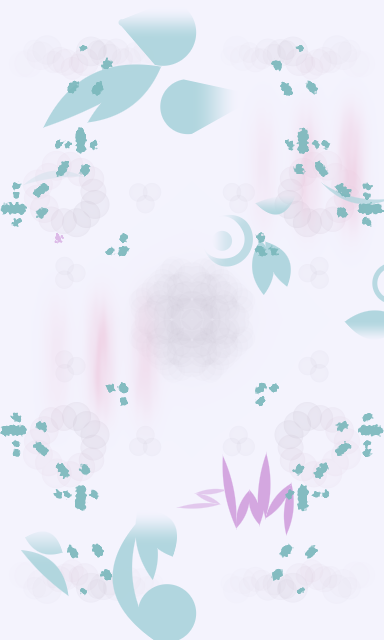
Write a Shadertoy shader that draws this background.

```glsl
// Pale lilac backdrop: mirrored bubble wreaths, pink streaks, teal leaves and zigzag bolts.
// An eightfold mirror repeats bubbles and flecks; parabolic leaves and capsules form the rest.
// Lengths are fractions of the canvas, counted on a 460 x 768 grid with y down.
#define GRID vec2(460, 768)
#define CENTRE vec2(230, 383.5)
#define PAPER vec3(.955, .952, .993)
#define TEAL vec3(.685, .835, .868)
#define FLECK vec3(.47, .715, .73)
#define MAUVE vec3(.86, .75, .83)
#define GREY vec3(.73, .70, .76)
#define PINK vec3(.93, .76, .85)
#define VIOLET vec3(.80, .58, .85)
#define BUBBLE_ALPHA .085
#define RAGGED 4.5

vec2 hash2(vec2 p) {
    p = vec2(dot(p, vec2(127.1, 311.7)), dot(p, vec2(269.5, 183.3)));
    return fract(sin(p) * 43758.5);
}

float corner(vec2 i, vec2 f, vec2 o) { return dot(hash2(i + o) * 2. - 1., f - o); }

float gradientNoise(vec2 p) {
    vec2 i = floor(p), f = p - i, u = f * f * (3. - 2. * f), e = vec2(1, 0);
    return mix(mix(corner(i, f, e.yy), corner(i, f, e), u.x),
               mix(corner(i, f, e.yx), corner(i, f, e.xx), u.x), u.y);
}

float cover(float d) { return clamp(.5 - d * iResolution.y / GRID.y, 0., 1.); }

// Smooth ramp from 0 at a to 1 at b, in either direction
float fade(float a, float b, float x) {
    float t = clamp((x - a) / (b - a), 0., 1.);
    return t * t * (3. - 2. * t);
}

// Capsule whose radius runs from ra to rb
float taper(vec2 p, vec2 a, vec2 b, float ra, float rb) {
    float h = clamp(dot(p - a, b - a) / dot(b - a, b - a), 0., 1.);
    return length(p - mix(a, b, h)) - mix(ra, rb, h);
}

// Pointed leaf between two tips, bounded by parabolas of heights lo and hi
float leaf(vec2 p, vec4 tips, float lo, float hi) {
    vec2 span = tips.zw - tips.xy, dir = normalize(span);
    p -= tips.xy;
    float t = dot(p, dir) / length(span), s = 4. * t * (1. - t);
    float y = dot(p, vec2(-dir.y, dir.x));
    return max(lo * s - y, y - hi * s) * .85;
}

vec2 polar(float angle) { return vec2(cos(angle), sin(angle)); }

void bubble(inout vec3 col, vec2 p, float r, vec3 tint, float strength) {
    float d = length(p) - r;
    col = mix(col, tint, cover(d) * (.75 + .6 * exp(-abs(d) * .7)) * strength * BUBBLE_ALPHA);
}

// Mirrored bubbles: rosette, wreath, trefoil and band
void bubbles(inout vec3 col, vec2 q) {
    col = mix(col, GREY, .2 * min(exp(-dot(q, q) / 2400.) + .4 * exp(-(q.x + q.y) / 32.), 1.));
    for (int i = 0; i < 30; i++) {
        float k = float(i), turn = .785 + k * .4488, inner = .5 - .5 * cos(turn - .785);
        vec2 rnd = hash2(vec2(k, 3));
        bubble(col, q - abs(polar(k * 2.4)) * 68. * sqrt(k / 30.), 12. + 7. * rnd.x, GREY, .8 - k * .016);
        if (i < 14) bubble(col, q - 150. - (30. + 9. * rnd.x) * polar(turn), 13. + 5. * rnd.y,
                           mix(MAUVE, GREY, inner * inner), 1.2 + inner * .6);
        if (i < 3) bubble(col, q - vec2(56, 148) - 9.5 * polar(k * 2.094 + .5), 11., GREY, 1.);
        if (i < 22) bubble(col, q - vec2(46. + k * 7.5, 301. + 24. * rnd.y), 11. + 7. * rnd.x,
                           mix(MAUVE, GREY, rnd.y), 1.3 - .1 * abs(k - 10.5));
    }
}

// Three soft vertical bars
float streaks(vec2 p, vec3 weight) {
    vec3 x = (p.x - vec3(-53, 0, 53)) / 15.;
    float grain = 1. + .5 * gradientNoise(p * vec2(.15, .02));
    return dot(exp(-x * x), weight) * exp(-pow(abs(p.y) / 68., 3.)) * grain;
}

// Opacity of the large teal shapes
float foliage(vec2 p) {
    // Upper drops and leaf
    float a = cover(taper(p, vec2(195, 39), vec2(146, 27), 40., 4.)) * fade(8., 48., p.y);
    a = max(a, cover(min(leaf(p, vec4(52, 153, 193, 80), -30., 6.), leaf(p, vec4(105, 147, 193, 80), -12., 16.))));
    a += cover(taper(p, vec2(225, 128), vec2(285, 119), 33., 10.)) * fade(288., 230., p.x);
    // Curl with its core, and the tulip
    vec2 c = p - vec2(270, 287);
    float r = length(c), sweep = fade(-.8, .6, dot(c, vec2(.9, .43)) / max(r, .01));
    a += cover(abs(r - 28.) - 5. * sweep) * sweep * .8;
    a += .5 * cover(length(c + vec2(4, -2)) - 12.) * fade(-18., 6., c.x);
    a += cover(min(leaf(p, vec4(312, 288, 316, 354), -14., 12.), leaf(p, vec4(318, 290, 344, 344), -16., 8.)));
    // Right edge and faint arcs
    a += .9 * cover(abs(length(p - vec2(471, 340)) - 22.) - 3.);
    a += cover(leaf(p, vec4(413, 386, 484, 385), -13., 22.)) * fade(411., 384., p.y);
    a += cover(leaf(p, vec4(306, 244, 354, 235), -3., 18.)) * fade(232., 258., p.y);
    a += .8 * cover(leaf(p, vec4(386, 220, 470, 238), 8., 15.));
    a += .25 * cover(leaf(p, vec4(28, 222, 100, 212), -12., -3.));
    // Lower sprig, then stem with bulb
    a += cover(min(leaf(p, vec4(25, 660, 82, 715), -16., 3.),
                   leaf(p, vec4(30, 645, 75, 663), -16., 10.))) * fade(625., 678., p.y);
    float stem = min(leaf(p, vec4(172, 618, 190, 772), 22., 46.), length(p - vec2(200, 736)) - 35.);
    stem = min(stem, leaf(p, vec4(165, 612, 183, 696), -14., 10.));
    stem = min(stem, leaf(p, vec4(168, 612, 207, 668), -24., 12.));
    return min(a + cover(stem) * fade(612., 655., p.y), 1.);
}

// Zigzags of pointed strokes, a thin one and a bold one
float bolts(vec2 p) {
    vec2 z[12] = vec2[12](vec2(213, 609), vec2(264, 605), vec2(234, 592), vec2(271, 588), vec2(267, 547), vec2(283, 634),
        vec2(299, 588), vec2(311, 630), vec2(319, 544), vec2(318, 622), vec2(349, 580), vec2(343, 642));
    float a = 0.;
    for (int i = 0; i < 11; i++) {
        float w = i < 3 ? 3. : 5.5;
        if (i != 3) a = max(a, cover(leaf(p, vec4(z[i], z[i + 1]), -w, w)) * (i < 3 ? .45 : .8));
    }
    return a;
}

// Mirrored flecks: position, half length, radius
float flecks(vec2 q, float rough) {
    vec4 f[11] = vec4[11](vec4(133, 214, 9, 6), vec4(149, 210, 1, 3.5), vec4(117, 210, 2, 4), vec4(160, 210, 1, 4),
        vec4(155, 181, 5, 5), vec4(128, 180, 2, 5), vec4(113, 277, 3, 5.5), vec4(143, 279, 3, 5),
        vec4(102, 306, 2, 5), vec4(130, 326, 1, 3.5), vec4(82, 98, 1, 4.5));
    float d = length(q - vec2(81, 84)) - 5.;
    for (int i = 0; i < 11; i++) {
        vec2 along = f[i].z * (i == 0 ? vec2(0, 1) : vec2(-.6, .8));
        d = min(d, taper(q, f[i].xy - along, f[i].xy + along, f[i].w, f[i].w));
    }
    return cover(d + rough);
}

void mainImage(out vec4 fragColor, in vec2 fragCoord) {
    vec2 uv = fragCoord / iResolution.xy, p = vec2(uv.x, 1. - uv.y) * GRID, q = abs(p - CENTRE);
    q = vec2(min(q.x, q.y), max(q.x, q.y));
    float rough = RAGGED * gradientNoise(p * .27);
    vec3 col = PAPER;
    bubbles(col, q);
    float pink = streaks(p - vec2(368, 205), vec3(.3, .6, .85)) + streaks(p - vec2(121, 430), vec3(.3, .8, .55));
    col = mix(col, PINK, .65 * min(pink, 1.));
    col = mix(col, TEAL, foliage(p) * .96);
    col = mix(col, VIOLET, max(bolts(p), .6 * cover(length(p - vec2(70, 286)) - 5. + rough * 2.)));
    col = mix(col, FLECK, flecks(q, rough) * .9);
    fragColor = vec4(col, 1);
}
```
